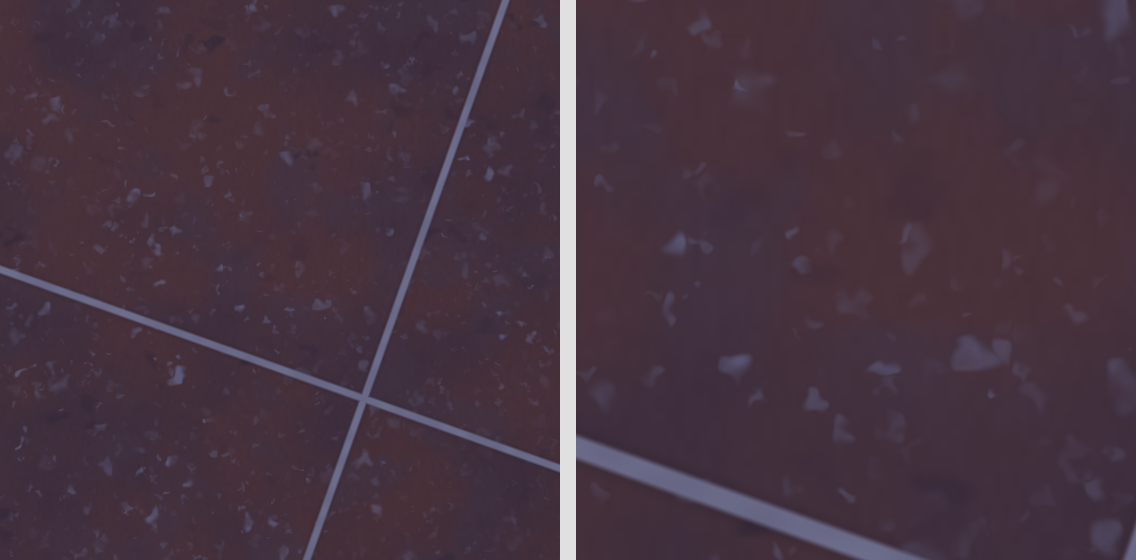
Left: the whole. Right: its middle third, enlarged.
Write a Shadertoy shader that draws this texture.

```glsl
float hash(vec2 p) {
    vec3 q = fract(vec3(p.xyx) * 0.1031);
    q += dot(q, q.yzx + 33.33);
    return fract((q.x + q.y) * q.z);
}

float noise(vec2 p) {
    vec2 i = floor(p), f = fract(p);
    f = f * f * (3.0 - 2.0 * f);
    return mix(mix(hash(i), hash(i + vec2(1, 0)), f.x),
               mix(hash(i + vec2(0, 1)), hash(i + vec2(1, 1)), f.x), f.y);
}

float fbm(vec2 p) {
    float sum = 0.0, amp = 0.5;
    for (int i = 0; i < 4; i++) {
        sum += amp * noise(p);
        p = p * 2.03 + 17.3;
        amp *= 0.5;
    }
    return sum / 0.9375;
}

// Soft irregular spots, one candidate per grid cell
float flecks(vec2 p, float density, float seed) {
    vec2 warp = vec2(noise(p * 2.7 + seed), noise(p * 2.7 + seed + 41.0)) - 0.5;
    p += warp * 0.6;
    vec2 cell = floor(p);
    float cover = 0.0;
    for (int y = -1; y <= 1; y++)
    for (int x = -1; x <= 1; x++) {
        vec2 id = cell + vec2(x, y);
        vec2 key = id + seed;
        vec2 center = id + vec2(hash(key + 3.1), hash(key + 57.7));
        float radius = mix(0.2, 0.46, hash(key + 91.3));
        float strength = mix(0.25, 1.0, pow(hash(key + 23.9), 2.0));
        float spot = 1.0 - smoothstep(0.25 * radius, radius, length(p - center));
        cover = max(cover, spot * strength * step(hash(key + 71.5), density));
    }
    return cover;
}

void mainImage(out vec4 fragColor, in vec2 fragCoord) {
    vec2 uv = fragCoord / iResolution.y;
    float pixel = 1.0 / iResolution.y;

    // Tilted tile grid, with one joint crossing inside the canvas
    vec2 p = mat2(0.942, 0.335, -0.335, 0.942) * (uv - vec2(0.65, 0.288));
    vec2 grid = p / 0.95;
    vec2 tile = floor(grid);
    vec2 toJoint = abs(fract(grid + 0.5) - 0.5) * 0.95;
    float joint = min(toJoint.x, toJoint.y);
    float seed = 100.0 + 37.0 * hash(tile + 8.0);

    // Brown clay with violet and rusty clouds
    float cloud = fbm(uv * 5.0 + seed);
    vec3 color = mix(vec3(0.24, 0.178, 0.236), vec3(0.282, 0.19, 0.222),
                     smoothstep(0.25, 0.75, cloud));
    color = mix(color, vec3(0.25, 0.195, 0.26), 0.6 * smoothstep(0.5, 0.75, fbm(uv * 11.0 + seed + 60.0)));
    color *= 0.98 + 0.04 * hash(tile + 19.0);
    color *= 0.98 + 0.04 * noise(uv * vec2(190.0, 110.0));

    // Dark stains
    float stain = flecks(uv * vec2(15.0, 19.0), 0.22, seed + 130.0);
    color = mix(color, vec3(0.19, 0.15, 0.215), 0.6 * stain);

    // Pale blue mineral flecks, gathered in clumps
    float clump = smoothstep(0.25, 0.65, fbm(uv * 8.0 + seed + 200.0));
    float grain = 0.45 + 0.75 * noise(uv * 95.0 + seed);
    float large = flecks(uv * 27.0, 0.36, seed + 10.0);
    float small = flecks(uv * 52.0, 0.3, seed + 80.0);
    float pale = max(large, 0.65 * small) * grain * mix(0.35, 1.0, clump);
    color = mix(color, vec3(0.38, 0.39, 0.53), clamp(0.8 * pale, 0.0, 0.8));

    // Joint with a faint shaded rim
    color *= 1.0 - 0.08 * (1.0 - smoothstep(0.006, 0.016, joint));
    vec3 grout = vec3(0.415, 0.415, 0.535) * (0.96 + 0.08 * noise(uv * 45.0));
    float line = 1.0 - smoothstep(0.0045 - 0.5 * pixel, 0.0085 + 0.5 * pixel, joint);
    fragColor = vec4(mix(color, grout, line), 1.0);
}
```
